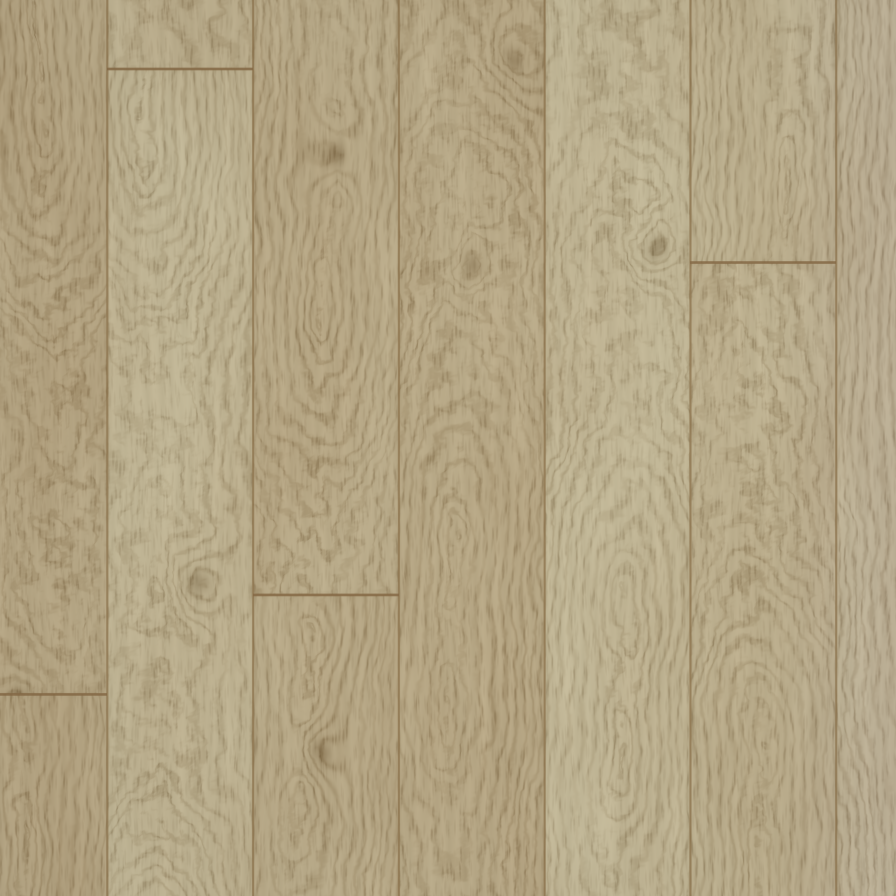
Give the GLSL for this texture, as a Shadertoy shader.

```glsl
float hash(vec2 p) {
    vec3 q = fract(vec3(p.xyx) * 0.1031);
    q += dot(q, q.yzx + 33.33);
    return fract((q.x + q.y) * q.z);
}

// Layered sines, each octave turned and bent by the other axis
float waves(vec2 p) {
    float sum = 0.0, amp = 0.5;
    for (int i = 0; i < 5; i++) {
        sum += amp * sin(p.x + 1.7 * sin(p.y));
        p = mat2(1.6, 1.2, -1.2, 1.6) * p + 2.3;
        amp *= 0.55;
    }
    return sum;
}

// Cellular noise: distance to the nearest scattered point
float cells(vec2 p) {
    vec2 base = floor(p);
    float nearest = 2.0;
    for (int j = -1; j <= 1; j++)
    for (int i = -1; i <= 1; i++) {
        vec2 c = base + vec2(i, j);
        vec2 point = c + vec2(hash(c), hash(c + 71.7));
        nearest = min(nearest, distance(p, point));
    }
    return nearest;
}

// Growth rings of a sliced log: x is the ring line, y the knot core
vec2 growth(float u, float y, float seed, float straight) {
    float s = seed * 6.283;
    u += 0.05 * waves(vec2(u * 5.0 + s * 6.0, y * 20.0 + s));
    float heart = (hash(vec2(seed * 91.0, 3.0)) - 0.5) * 0.4
                + 0.07 * sin(y * 5.0 + s * 3.0) + 1.3 * straight;
    float depth = 0.36 + 0.36 * sin(y * 4.6 + s) + 0.1 * sin(y * 13.0 + s * 2.0)
                + 0.045 * waves(vec2(y * 55.0 + s, u * 9.0));
    float r = length(vec2(u - heart, depth));

    // Knots push the rings into closed ovals
    float core = 0.0;
    for (int i = 0; i < 2; i++) {
        vec2 id = vec2(seed * 57.0, float(i) * 5.0 + 1.0);
        vec2 knot = vec2((hash(id) - 0.5) * 0.6, hash(id + 9.0));
        vec2 d = (vec2(u, y) - knot) * vec2(6.0, 27.0);
        float present = step(0.45, hash(id + 23.0)) * (1.0 - straight);
        r += 0.24 * present * exp(-dot(d, d));
        core += present * exp(-7.0 * dot(d, d));
    }
    r = r * 15.0 + 0.3 * sin(r * 11.0);
    return vec2(pow(0.5 + 0.5 * sin(6.283 * r), 2.5), core);
}

void mainImage(out vec4 fragColor, in vec2 fragCoord) {
    vec2 uv = fragCoord / iResolution.xy;
    float px = 1.0 / iResolution.y;

    // Per column: height of the butt joint, tone below and above it
    vec3 boards[7] = vec3[7](
        vec3(0.225, 0.30, 0.30), vec3(0.923, 0.76, 0.62), vec3(0.336, 0.40, 0.40),
        vec3(-1.0, 0.36, 0.36), vec3(-1.0, 0.80, 0.80), vec3(0.707, 0.60, 0.68),
        vec3(-1.0, 0.66, 0.66));
    float x = (uv.x - 0.1198) / 0.1627;
    float column = floor(x);
    float u = fract(x) - 0.5;
    vec3 board = boards[clamp(int(column) + 1, 0, 6)];
    float upper = step(board.x, uv.y);
    float seed = hash(vec2(column + 4.0, upper * 7.0 + 2.0));

    // Plank colour with slow cloudy variation
    float tone = mix(board.y, board.z, upper);
    tone += 0.14 * waves(vec2(uv.x * 22.0 + seed * 30.0, uv.y * 7.0));
    vec3 color = mix(vec3(0.69, 0.617, 0.482), vec3(0.765, 0.728, 0.605), tone);
    color.b += 0.025 * smoothstep(0.85, 1.0, uv.x);

    // Rings fade in and out along the board
    vec2 grain = growth(u, uv.y, seed, step(5.0, column));
    float strength = 0.75 + 0.35 * waves(vec2(u * 6.0 + seed * 20.0, uv.y * 9.0));
    color -= vec3(0.062, 0.07, 0.074) * grain.x * strength;
    color -= vec3(0.11, 0.12, 0.12) * grain.y;

    // Long soft fibres and short dark pores, denser in the rings
    vec2 shift = vec2(seed * 37.0, seed * 19.0);
    float bend = 0.004 * waves(vec2(uv.y * 9.0 + seed * 9.0, u * 3.0));
    float fibre = cells(vec2((uv.x + bend) * 120.0, uv.y * 7.0) + shift);
    float pore = cells(vec2((uv.x + bend) * 210.0, uv.y * 32.0) + shift);
    color += 0.04 * (fibre - 0.45);
    color -= vec3(0.055, 0.06, 0.06) * (1.0 - smoothstep(0.08, 0.42, pore)) * (0.5 + 0.6 * grain.x);

    // Seams between planks and joints across them, each with a soft bevel
    float side = (0.5 - abs(u)) * 0.1627;
    float butt = abs(uv.y - board.x);
    float seam = 1.0 - smoothstep(0.0009 - 0.5 * px, 0.0009 + px, side);
    float joint = 1.0 - smoothstep(0.0012 - 0.5 * px, 0.0012 + px, butt);
    color -= 0.025 * exp(-min(side, butt) * 350.0);
    color = mix(color, vec3(0.55, 0.45, 0.30), 0.75 * seam);
    color = mix(color, vec3(0.52, 0.41, 0.27), 0.85 * joint);

    // Gentle light falloff toward the corners
    vec2 c = uv - vec2(0.55, 0.5);
    color *= 1.01 - 0.07 * dot(c, c);
    fragColor = vec4(color, 1.0);
}
```
